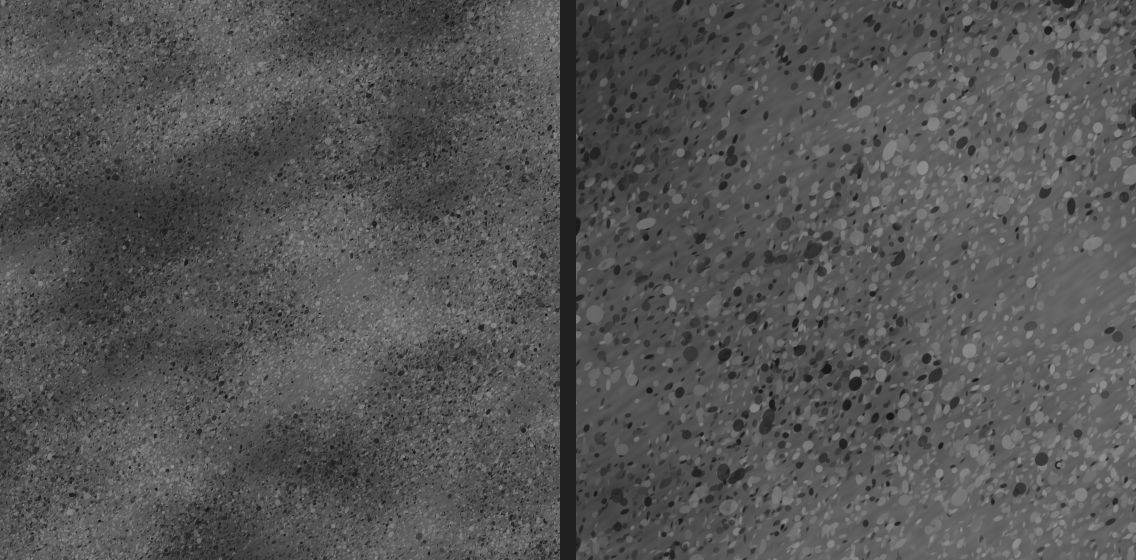
Left, the full canvas; right, a detail of the centre.
This texture is drawn by a WebGL 2 fragment shader. Its source:

```glsl
#version 300 es
precision highp float;
// Cloudy grey stone strewn with tilted dark and pale mineral flakes.
uniform vec2 u_resolution;
out vec4 outColor;

// Integer hash: three random values in 0..1 for a lattice cell.
vec3 hash3(ivec3 cell) {
    uvec3 v = uvec3(cell + 1000) * 1664525u + 1013904223u;
    v.x += v.y * v.z; v.y += v.z * v.x; v.z += v.x * v.y;
    v ^= v >> 16u;
    v.x += v.y * v.z; v.y += v.z * v.x; v.z += v.x * v.y;
    return vec3(v >> 8u) / 16777216.0;
}

mat2 rotation(float angle) {
    float c = cos(angle), s = sin(angle);
    return mat2(c, -s, s, c);
}

float cornerSlope(ivec2 corner, vec2 offset, int seed) {
    float angle = 6.2832 * hash3(ivec3(corner, seed)).x;
    return dot(vec2(cos(angle), sin(angle)), offset);
}

// Gradient noise, roughly -0.7..0.7.
float gradientNoise(vec2 p, int seed) {
    ivec2 i = ivec2(floor(p));
    vec2 f = fract(p);
    vec2 w = f * f * f * (f * (f * 6.0 - 15.0) + 10.0);
    float low = mix(cornerSlope(i, f, seed),
                    cornerSlope(i + ivec2(1, 0), f - vec2(1, 0), seed), w.x);
    float high = mix(cornerSlope(i + ivec2(0, 1), f - vec2(0, 1), seed),
                     cornerSlope(i + ivec2(1, 1), f - vec2(1, 1), seed), w.x);
    return mix(low, high, w.y);
}

float fbm(vec2 p, int seed) {
    float sum = 0.0, amplitude = 1.0;
    for (int octave = 0; octave < 4; octave++) {
        sum += amplitude * gradientNoise(p, seed + octave);
        p = rotation(0.5) * p * 2.03;
        amplitude *= 0.55;
    }
    return sum;
}

// One layer of scattered elliptical flakes painted over the tone.
float paintFlakes(float tone, float ground, vec2 p, int layer, float size,
                  float paleShare, float density) {
    float cellSize = mix(0.0066, 0.0190, size * size);
    float softness = max(0.0005, 0.6 / u_resolution.y);
    vec2 q = p / cellSize + 0.37 * float(layer);
    ivec2 home = ivec2(floor(q));
    for (int y = -1; y <= 1; y++)
    for (int x = -1; x <= 1; x++) {
        ivec2 cell = home + ivec2(x, y);
        vec3 place = hash3(ivec3(cell, 40 + layer));
        vec3 shape = hash3(ivec3(cell, 80 + layer));
        vec3 paint = hash3(ivec3(cell, 120 + layer));

        // Ellipse leaning up to the right; larger flakes are rounder.
        float angle = 0.95 + 1.4 * (shape.x - 0.5);
        float radius = mix(0.19, 0.35, shape.y * shape.y);
        float aspect = mix(mix(0.32, 0.48, size), 1.0, shape.z * shape.z);
        vec2 local = rotation(angle) * (q - vec2(cell) - place.xy);
        local.y /= aspect;
        float edge = (length(local) - radius) * cellSize * aspect;
        float mask = 1.0 - smoothstep(-softness, softness, edge);

        float present = smoothstep(0.0, 0.12, density - place.z);
        float pale = smoothstep(-0.03, 0.03, paleShare - paint.x);
        float darkTone = mix(0.09, 0.23, paint.y);
        float paleTone = ground + mix(0.06, 0.19, paint.y);
        float opacity = mix(0.5, 1.0, paint.z);
        tone = mix(tone, mix(darkTone, paleTone, pale), mask * present * opacity);
    }
    return tone;
}

void main() {
    vec2 p = gl_FragCoord.xy / u_resolution.y;

    // Broad clouds drifting up to the right, and uneven flake clumps.
    float cloud = fbm(rotation(0.3) * p * vec2(2.2, 3.8) + 3.7, 1);
    float clump = fbm(rotation(0.4) * p * vec2(5.0, 7.0) + 8.1, 11);
    float ground = 0.332 + 0.14 * cloud;

    // Fine slanted fibres in the ground.
    vec2 along = rotation(0.6) * p;
    float tone = ground + 0.050 * gradientNoise(along * vec2(80, 270), 21)
                        + 0.022 * gradientNoise(along * vec2(25, 90), 22);

    // Flakes from the finest layer up to the largest.
    float paleShare = clamp(0.59 + 0.95 * cloud, 0.12, 0.92);
    for (int layer = 0; layer < 9; layer++) {
        float size = float(layer) / 8.0;
        float density = (0.62 + 0.6 * clump) * mix(1.0, 0.55, size);
        tone = paintFlakes(tone, ground, p, layer, size, paleShare, density);
    }
    outColor = vec4(vec3(clamp(tone, 0.0, 1.0)), 1.0);
}
```
